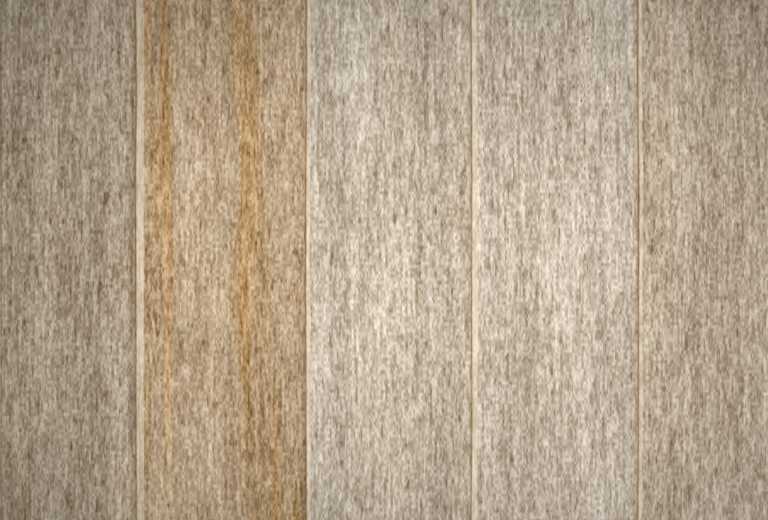
Write a Shadertoy shader that draws this texture.

```glsl
// Five weathered vertical timber boards with pale bevelled seams.
// Each board has its own tint; stretched value noise gives fibres, pores,
// warm stains and pale flecks, under a soft darkening towards the corners.

#define GROOVE 0.0030       // width of the brown line beside a bevel
#define FIBRE 0.17          // strength of the short fibres
#define THREAD 0.09         // strength of the long thin threads
#define SPECKLE 0.20        // strength of the fine grain
#define STREAK 0.13         // strength of the broad streaks
#define VIGNETTE 0.14       // darkening towards the corners

// Per board: left seam, bevel width, amount of warm stain, tint
const float SEAM[5] = float[5](-0.0410, 0.1775, 0.4000, 0.6145, 0.8325);
const float BEVEL[5] = float[5](0.0, 0.0095, 0.0045, 0.0065, 0.0045);
const float STAIN[5] = float[5](0.25, 1.0, 0.2, 0.08, 0.25);
const vec3 BOARD[5] = vec3[5](
    vec3(0.715, 0.650, 0.560), vec3(0.750, 0.655, 0.530), vec3(0.770, 0.720, 0.645),
    vec3(0.800, 0.750, 0.680), vec3(0.745, 0.680, 0.595));
const vec3 BEVEL_COLOR = vec3(0.92, 0.85, 0.74);
const vec3 GROOVE_COLOR = vec3(0.50, 0.38, 0.26);
const vec3 STAIN_SHIFT = vec3(0.015, -0.035, -0.095);
const vec3 GRAIN_TONE = vec3(0.94, 1.0, 1.05);

float hash(vec2 p) {
    uvec2 q = uvec2(ivec2(p)) * uvec2(1597u, 3812u);
    uint n = (q.x ^ q.y) * 74761u;
    n = (n ^ (n >> 15u)) * 48271u;
    n = (n ^ (n >> 13u)) * 69621u;
    return float((n ^ (n >> 16u)) & 65535u) / 65535.0;
}

float noise(vec2 p) {
    vec2 i = floor(p), f = fract(p);
    f = f * f * (3.0 - 2.0 * f);
    vec2 e = vec2(0.0, 1.0);
    return mix(mix(hash(i), hash(i + e.yx), f.x),
               mix(hash(i + e.xy), hash(i + e.yy), f.x), f.y);
}

// Soft-edged interval from a to b
float band(float x, float a, float b, float soft) {
    return smoothstep(a - soft, a + soft, x) * (1.0 - smoothstep(b - soft, b + soft, x));
}

void mainImage(out vec4 fragColor, in vec2 fragCoord) {
    vec2 uv = fragCoord / iResolution.xy;
    vec2 p = fragCoord / iResolution.x;
    float soft = max(0.75 / iResolution.x, 0.0014);

    // Board index and distance from its left seam
    float x = p.x + 0.002 * (noise(vec2(p.y * 7.0, floor(p.x * 4.5))) - 0.5);
    int board = 0;
    for (int i = 1; i < 5; i++) {
        if (x > SEAM[i] - 0.5 * GROOVE) board = i;
    }
    float id = float(board);
    float local = x - SEAM[board];

    // Grain coordinates, gently bent and shifted for each board
    vec2 g = p + vec2(3.0 + id * 1.37, 2.0 + id * 0.71);
    g.x += 0.004 * (noise(g * vec2(9.0, 4.0)) - 0.5);

    float fibre = noise(g * vec2(330.0, 62.0)) - 0.5;
    float thread = noise(g * vec2(290.0, 13.0) + 43.0) - 0.5;
    float speckle = noise(g * vec2(450.0, 240.0) + 31.0) - 0.5;
    float streak = 0.6 * noise(g * vec2(75.0, 3.0)) + 0.4 * noise(g * vec2(26.0, 3.0)) - 0.5;
    float cloud = noise(g * vec2(10.0, 6.0) + 57.0) - 0.5;
    float pore = smoothstep(0.70, 0.95, noise(g * vec2(300.0, 85.0) + 83.0));
    float fleck = smoothstep(0.80, 0.98, noise((g + vec2(g.y * 0.06, 0.0)) * vec2(120.0, 13.0)));

    // Tint, warm stains and grain
    vec3 color = BOARD[board];
    float stain = smoothstep(0.40, 0.80, 0.6 * noise(g * vec2(48.0, 1.6) + 11.0)
                + 0.4 * noise(g * vec2(110.0, 6.0) + 19.0));
    color += STAIN_SHIFT * STAIN[board] * stain;
    float grain = FIBRE * fibre + THREAD * thread + SPECKLE * speckle + STREAK * streak
                + 0.07 * cloud - 0.11 * pore + 0.05 * fleck;
    color += GRAIN_TONE * (grain + 0.008);

    // Boards darken slightly just before the next seam
    if (board < 4) {
        float gap = SEAM[board + 1] - x;
        color *= 1.0 - vec3(0.07, 0.10, 0.14) * (1.0 - smoothstep(0.0, 0.016, gap));
        color = mix(color, GROOVE_COLOR, 0.55 * (1.0 - smoothstep(0.0, GROOVE + soft, gap)));
    }

    // Scattered pin holes on the fourth board
    for (int i = 0; i < 5; i++) {
        vec2 hole = vec2(0.66 + 0.15 * hash(vec2(i, 7)), 0.50 + 0.16 * hash(vec2(i, 13)));
        float d = length((p - hole) * vec2(1.0, 0.7));
        color = mix(color, GROOVE_COLOR, 0.7 * (1.0 - smoothstep(0.0004, 0.0020, d)));
    }

    // Pale bevel and brown groove of each seam, unevenly worn
    if (board > 0) {
        float wear = 0.65 + 0.35 * noise(vec2(p.y * 28.0, id * 5.0));
        vec3 bevel = BEVEL_COLOR + GRAIN_TONE * (0.10 * fibre + 0.08 * speckle);
        color = mix(color, GROOVE_COLOR, 0.6 * band(local, -GROOVE, 0.0, soft));
        color = mix(color, bevel, wear * band(local, 0.0, BEVEL[board], soft));
    }
    // Board edge at the far left of the canvas
    color = mix(color, GROOVE_COLOR, 0.4 * band(p.x, 0.0005, 0.0025, soft));

    // Corner darkening
    vec2 q = (uv - vec2(0.58, 0.47)) * 2.0;
    color *= 1.02 - VIGNETTE * dot(q, q);
    fragColor = vec4(clamp(color, 0.0, 1.0), 1.0);
}
```
